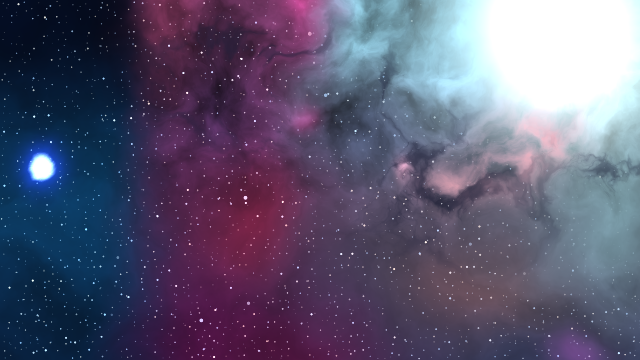
Write a Shadertoy shader that draws this texture.

```glsl
// A star field behind a nebula: blue, magenta and teal columns of gas, blended
// with soft pools of colour, then broken up by warped fractal noise, dark ridged
// dust, a white glow, one blue star and hashed grids of small stars.

const vec2  GLOW_POS    = vec2(1.54, 0.92);
const float GLOW_RADIUS = 0.22;
const vec2  SUN_POS     = vec2(0.116, 0.532);
const float SUN_RADIUS  = 0.031;
const float WARP        = 0.16;
const float DUST_DEPTH  = 0.62;
const int   OCTAVES     = 6;
const vec3  WHITE_GAS   = vec3(0.98, 1.00, 0.95);
const vec3  PINK_GAS    = vec3(0.86, 0.62, 0.68);
const vec3  DUST_COLOUR = vec3(0.10, 0.11, 0.20);

float hash(vec2 p) {
    vec3 q = fract(p.xyx * 0.1031);
    q += dot(q, q.yzx + 33.33);
    return fract((q.x + q.y) * q.z);
}

float noise(vec2 p) {
    vec2 i = floor(p), f = fract(p);
    f = f * f * (3.0 - 2.0 * f);
    return mix(mix(hash(i), hash(i + vec2(1, 0)), f.x),
               mix(hash(i + vec2(0, 1)), hash(i + vec2(1, 1)), f.x), f.y);
}

const mat2 TURN = mat2(1.6, 1.2, -1.2, 1.6);

float fbm(vec2 p) {
    float sum = 0.0, amp = 0.5;
    for (int i = 0; i < OCTAVES; i++) {
        sum += amp * noise(p);
        p = TURN * p + 17.3;
        amp *= 0.52;
    }
    return sum;
}

// Thin crests where the noise crosses its mean
float ridges(vec2 p) {
    float sum = 0.0, amp = 0.5;
    for (int i = 0; i < OCTAVES; i++) {
        float crest = 1.0 - abs(2.0 * noise(p) - 1.0);
        sum += amp * crest * crest;
        p = TURN * p + 9.1;
        amp *= 0.52;
    }
    return sum;
}

float pool(vec2 p, vec2 centre, vec2 radius) {
    vec2 d = (p - centre) / radius;
    return exp(-dot(d, d));
}

vec3 column(float y, vec3 low, vec3 middle, vec3 high) {
    return mix(mix(low, middle, smoothstep(0.0, 0.45, y)), high, smoothstep(0.45, 0.95, y));
}

// One jittered star per chosen grid cell
vec3 stars(vec2 p, float cells, float chance, float radius, float pixel) {
    vec2 id = floor(p * cells);
    vec2 jitter = vec2(hash(id + 3.7), hash(id + 41.2));
    float d = length(p - (id + 0.2 + 0.6 * jitter) / cells);
    float power = hash(id + 87.5);
    float size = radius * (0.6 + 0.6 * power);
    float disc = 1.0 - smoothstep(size - 0.5 * pixel, size + 0.5 * pixel, d);
    vec3 tint = mix(vec3(0.65, 0.85, 1.0), vec3(1.0, 0.92, 0.75), hash(id + 12.9));
    return tint * disc * step(hash(id + 61.1), chance) * (0.25 + 0.75 * power * power);
}

void mainImage(out vec4 fragColor, in vec2 fragCoord) {
    vec2 p = fragCoord / iResolution.y;
    float pixel = 1.0 / iResolution.y;
    vec2 warp = vec2(fbm(p * 4.0 + 5.0), fbm(p * 4.0 + 31.0)) - 0.5;
    vec2 q = p + WARP * warp;
    float cloud = fbm(p * 6.0 + 2.5 * warp) - 0.5;
    float fine = fbm(p * 15.0 + 3.0 * warp + 50.0) - 0.5;

    // Three columns of gas
    vec3 blue = column(q.y, vec3(0.03, 0.12, 0.23), vec3(0.04, 0.21, 0.35), vec3(0.015, 0.045, 0.12));
    vec3 magenta = column(q.y, vec3(0.27, 0.07, 0.25), vec3(0.30, 0.14, 0.29), vec3(0.40, 0.19, 0.34));
    vec3 teal = column(q.y, vec3(0.18, 0.20, 0.31), vec3(0.32, 0.29, 0.38), vec3(0.46, 0.65, 0.72));
    float lower = 1.0 - smoothstep(0.3, 0.9, p.y);
    float soft = 0.05 + 0.12 * lower;
    vec3 col = mix(blue, magenta, smoothstep(0.39 - soft, 0.39 + soft, q.x));
    col = mix(col, teal, smoothstep(0.91 - 2.0 * soft, 0.91 + 1.4 * soft, q.x));

    // Soft pools of colour
    col = mix(col, vec3(0.01, 0.03, 0.09), 0.7 * pool(q, vec2(0.34, 0.95), vec2(0.09, 0.2)));
    col = mix(col, vec3(0.54, 0.22, 0.36), 0.8 * pool(q, vec2(0.47, 0.93), vec2(0.1, 0.14)));
    col = mix(col, vec3(0.17, 0.12, 0.25), 0.7 * pool(q, vec2(0.60, 0.74), vec2(0.18, 0.17)));
    col = mix(col, vec3(0.50, 0.12, 0.24), 0.7 * pool(q, vec2(0.70, 0.40), vec2(0.13, 0.15)));
    col = mix(col, vec3(0.36, 0.07, 0.25), 0.7 * pool(q, vec2(0.85, 0.02), vec2(0.25, 0.14)));
    col = mix(col, vec3(0.25, 0.29, 0.40), 0.8 * pool(q, vec2(1.02, 0.64), vec2(0.16, 0.12)));
    col = mix(col, vec3(0.42, 0.28, 0.30), 0.7 * pool(q, vec2(1.35, 0.22), vec2(0.22, 0.13)));
    col = mix(col, vec3(0.42, 0.56, 0.60), 0.9 * pool(q, vec2(1.72, 0.46), vec2(0.26, 0.27)));
    col = mix(col, vec3(0.64, 0.80, 0.82), 0.9 * pool(q, vec2(1.75, 0.78), vec2(0.3, 0.22)));

    // Cloud texture, strongest in the upper gas
    float gas = smoothstep(0.3, 0.65, p.y) * smoothstep(0.35, 0.5, p.x);
    col *= 1.0 + mix(0.5, 1.1, gas) * cloud + mix(0.15, 0.9, gas) * fine;

    // Pink puffs
    float puffs = pool(q, vec2(1.48, 0.62), vec2(0.14, 0.1)) + 0.8 * pool(q, vec2(1.31, 0.51), vec2(0.13, 0.07));
    col = mix(col, PINK_GAS, clamp(puffs * (0.55 + 2.2 * fine + cloud), 0.0, 0.9));
    col += vec3(0.50, 0.28, 0.30) * pool(q, vec2(1.135, 0.56), vec2(0.025, 0.035));
    col += vec3(0.32, 0.06, 0.18) * (pool(q, vec2(0.88, 0.69), vec2(0.04)) + pool(q, vec2(0.84, 1.0), vec2(0.06)));
    col += vec3(0.22, 0.06, 0.20) * pool(q, vec2(1.57, 0.02), vec2(0.07));

    // White glow with a ragged rim
    float reach = length((p - GLOW_POS) * vec2(1.0, 0.95)) + 0.16 * cloud + 0.12 * fine;
    col += WHITE_GAS * (0.9 * exp(-pow(max(reach, 0.0) / GLOW_RADIUS, 2.0)) + 0.16 * exp(-reach * 4.0));

    // Dark dust threads
    float dustArea = pool(p, vec2(1.24, 0.46), vec2(0.25, 0.16)) + pool(p, vec2(1.70, 0.45), vec2(0.13, 0.18))
                   + pool(p, vec2(0.64, 0.80), vec2(0.24, 0.2)) + pool(p, vec2(1.02, 0.68), vec2(0.2, 0.18));
    float dust = smoothstep(0.5, 0.8, ridges(p * 5.0 + 1.5 * warp));
    col = mix(col, DUST_COLOUR, DUST_DEPTH * dust * min(dustArea, 1.0));

    // Small stars, then the blue star with its halo
    float clear = 1.0 - smoothstep(0.15, 0.65, dot(col, vec3(0.333)));
    col += clear * (stars(p, 26.0, 0.55, 0.0025, pixel) + 0.7 * stars(p + 7.0, 52.0, 0.45, 0.0018, pixel));
    col += stars(p + 3.0, 5.0, 0.3, 0.0045, pixel) * clear;
    float sun = length(p - SUN_POS) + 0.035 * fine;
    col += vec3(0.10, 0.16, 0.75) * exp(-pow(sun / (SUN_RADIUS * 1.9), 2.0));
    col += vec3(0.9, 1.0, 1.0) * (1.0 - smoothstep(SUN_RADIUS * 0.75, SUN_RADIUS * 1.4, sun));

    fragColor = vec4(clamp(col, 0.0, 1.0), 1.0);
}
```
